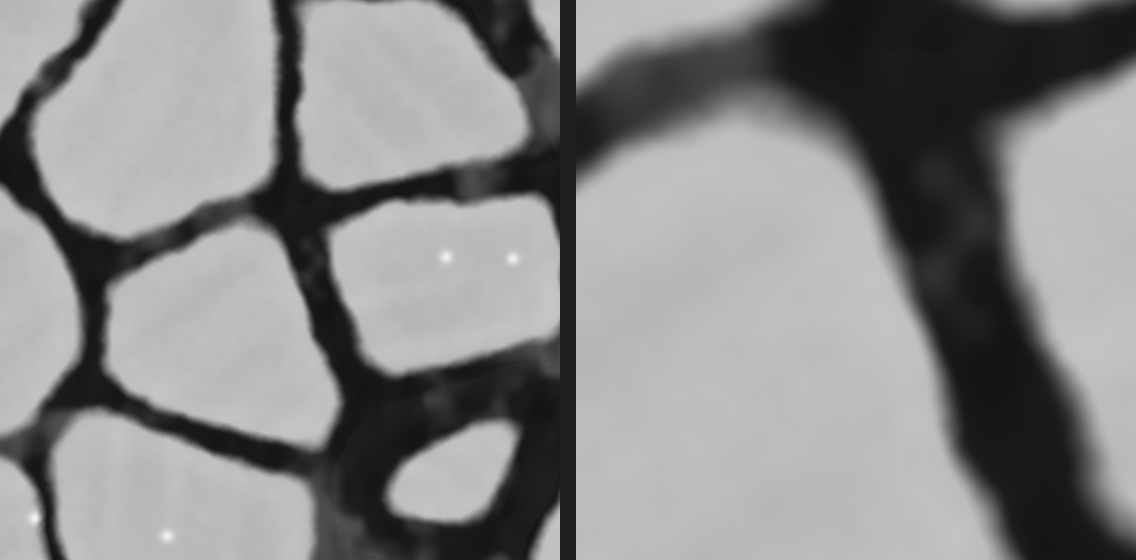
Left, the full canvas; right, a detail of the centre.
This texture is drawn by a three.js fragment shader. Its source:

```glsl
// Slice through a porous sandstone: soft grey grains with thin contacts, dark pores and clay.
// Grains are jittered Voronoi cells with rounded corners, each pulled in from its borders
// by its own amount; layered value noise roughens the edges and tints pores and grains.

varying vec2 vUv;

const float GRAINS_ACROSS = 2.6;
const vec2 VIEW_OFFSET = vec2(0.5, 0.2);
const float JITTER = 0.7;
const float CORNER_ROUNDING = 0.07;
const float EDGE_SOFTNESS = 0.034;
const float MIN_INSET = 0.02;
const float MAX_INSET = 0.105;
const float FRAGMENT_INSET = 0.22;   // inset of the few small fragments
const float FRAGMENT_LEVEL = 0.85;   // cell hash above which a grain is a fragment
const float SPECK_GRID = 8.0;
const float SPECK_LEVEL = 0.94;

const float GRAIN_GREY = 0.728;
const float PORE_GREY = 0.115;
const float CLAY_GREY = 0.295;

// Integer permutation hash
float permute(float v) {
  return mod((34.0 * v + 1.0) * v, 289.0);
}

vec3 hash3(vec2 cell) {
  float a = permute(permute(cell.x) + cell.y);
  float b = permute(a);
  return vec3(a, b, permute(b)) / 289.0;
}

float valueNoise(vec2 p) {
  vec2 i = floor(p);
  vec2 f = fract(p);
  f = f * f * (3.0 - 2.0 * f);
  float low = mix(hash3(i).z, hash3(i + vec2(1.0, 0.0)).z, f.x);
  float high = mix(hash3(i + vec2(0.0, 1.0)).z, hash3(i + vec2(1.0, 1.0)).z, f.x);
  return mix(low, high, f.y);
}

float layeredNoise(vec2 p) {
  return 0.6 * valueNoise(p) + 0.28 * valueNoise(p * 2.1 + 17.3)
       + 0.12 * valueNoise(p * 4.7 + 41.9);
}

vec2 warp(vec2 p) {
  return vec2(layeredNoise(p), layeredNoise(p + 57.4)) - 0.5;
}

vec2 grainCentre(vec2 cell) {
  return cell + 0.5 + JITTER * (hash3(cell).xy - 0.5);
}

// Rounded distance to the cell border; also returns the cell of the nearest grain
float borderDistance(vec2 p, out vec2 nearestCell) {
  vec2 base = floor(p);
  vec2 nearest = vec2(0.0);
  float best = 100.0;
  for (int j = -1; j <= 1; j++) {
    for (int i = -1; i <= 1; i++) {
      vec2 cell = base + vec2(float(i), float(j));
      vec2 toCentre = grainCentre(cell) - p;
      float d = dot(toCentre, toCentre);
      if (d < best) {
        best = d;
        nearest = toCentre;
        nearestCell = cell;
      }
    }
  }
  float sum = 0.0;
  for (int j = -2; j <= 2; j++) {
    for (int i = -2; i <= 2; i++) {
      vec2 toCentre = grainCentre(base + vec2(float(i), float(j))) - p;
      vec2 across = toCentre - nearest;
      if (dot(across, across) > 0.0001) {
        float d = dot(0.5 * (toCentre + nearest), normalize(across));
        sum += exp(-d / CORNER_ROUNDING);
      }
    }
  }
  return -CORNER_ROUNDING * log(sum);
}

// Small bright mineral inclusions
float specks(vec2 p) {
  vec2 cell = floor(p);
  vec3 h = hash3(cell + 31.0);
  vec2 offset = fract(p) - mix(vec2(0.3), vec2(0.7), h.xy);
  return step(SPECK_LEVEL, h.z) * exp(-dot(offset, offset) / 0.008);
}

void main() {
  vec2 p = vUv * GRAINS_ACROSS + VIEW_OFFSET;
  vec2 q = p + 0.16 * warp(p * 1.6) + 0.045 * warp(p * 8.0 + 9.0);

  // Grain shape
  vec2 cell;
  float border = borderDistance(q, cell);
  vec3 h = hash3(cell);
  float inset = mix(MIN_INSET, MAX_INSET, h.z);
  if (h.z > FRAGMENT_LEVEL) inset = FRAGMENT_INSET;
  inset = max(inset + 0.06 * (layeredNoise(p * 3.0 + 23.0) - 0.5), MIN_INSET);
  float depth = (border - inset) / EDGE_SOFTNESS;

  // Pores with clay patches and wisps
  float clay = smoothstep(0.50, 0.68, layeredNoise(p * 2.6 + 71.0));
  float wisps = valueNoise(q * vec2(15.0, 8.0) + 5.0) - 0.5;
  float pore = mix(PORE_GREY, CLAY_GREY, clay) + wisps * mix(0.03, 0.08, clay);

  // Grains with faint streaks, mottling and specks
  float angle = 6.2832 * h.x;
  vec2 along = vec2(cos(angle), sin(angle));
  vec2 streakPos = vec2(dot(p, along) * 1.5, dot(p, vec2(-along.y, along.x)) * 11.0);
  float grain = GRAIN_GREY + 0.035 * (valueNoise(streakPos + 90.0) - 0.5)
              + 0.025 * (layeredNoise(p * 18.0) - 0.5) + 0.22 * specks(vUv * SPECK_GRID);

  // Soft edge with a slight reconstruction halo on both sides
  float halo = 0.02 * depth * exp(-depth * depth / 8.0);
  float grey = mix(pore, grain, smoothstep(-1.0, 1.0, depth)) + halo;
  gl_FragColor = vec4(vec3(clamp(grey, 0.0, 1.0)), 1.0);
}
```
